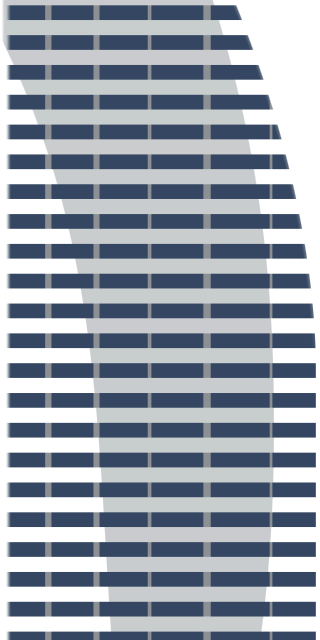
Reproduce this pattern procedurally as a Shadertoy shader.

```glsl
const vec3 PAPER = vec3(1.0);
const vec3 SAIL = vec3(0.787, 0.802, 0.806);
const vec3 GLASS = vec3(0.204, 0.275, 0.380);
const vec3 POST = vec3(0.550, 0.566, 0.580);

const float ROW_PITCH = 0.0466;
const float FIRST_ROW = 0.0198;     // centre of the top bar, from the top
const float BAR_HALF = 0.0115;
const float BAR_RIGHT = 0.987;
const vec2 BAR_FADE = vec2(0.017, 0.036);
const vec2 SAIL_FADE = vec2(0.003, 0.016);
const float TIP_WIDTH = 0.013;
const float TIP_LIGHT = 0.22;
const float TINT_AMOUNT = 0.012;

// Post centre and half width, in canvas widths
const int POST_COUNT = 5;
const vec2 POSTS[POST_COUNT] = vec2[](
    vec2(0.151, 0.0098), vec2(0.3015, 0.0094), vec2(0.4674, 0.0057),
    vec2(0.647, 0.0115), vec2(0.847, 0.0042));

float hash(float n) {
    n = fract(n * 0.1031);
    n *= n + 33.33;
    return fract(n * (n + n));
}

// Smooth coverage of the region where the distance is negative
float cover(float d) {
    return clamp(0.5 - d / max(fwidth(d), 1e-5), 0.0, 1.0);
}

// Boundary curves, each giving x for a depth measured from the top
float sailLeft(float depth) {
    float s = 1.0 - depth;
    return 0.349 - s * (0.147 + s * (0.466 * s - 0.203));
}

float sailRight(float depth) {
    return 0.856 - 0.471 * pow(abs(0.664 - depth), 2.2);
}

float barRight(float depth) {
    return BAR_RIGHT - 0.704 * pow(max(0.573 - depth, 0.0), 1.82);
}

void mainImage(out vec4 fragColor, in vec2 fragCoord) {
    vec2 uv = fragCoord / iResolution.xy;
    float x = uv.x;
    float depth = 1.0 - uv.y;
    float rows = (depth - FIRST_ROW) / ROW_PITCH + 0.5;

    // Curved sail behind the bars, with a faint tint per row
    float tint = (hash(floor(rows + 0.5) + 7.0) - 0.5) * TINT_AMOUNT;
    vec3 sailColor = SAIL + vec3(tint, -tint, 0.0);
    float sail = cover(sailLeft(depth) - x) * cover(x - sailRight(depth));
    sail *= smoothstep(SAIL_FADE.x, SAIL_FADE.y, x);
    vec3 color = mix(PAPER, sailColor, sail);

    // Glass bars, lighter at the slanted tips
    float barEdge = x - barRight(depth);
    float slant = smoothstep(0.6, 0.45, depth);
    float tip = smoothstep(-TIP_WIDTH, 0.0, barEdge) * slant * TIP_LIGHT;
    vec3 barColor = mix(GLASS, PAPER, tip);

    // Posts between the panes
    for (int i = 0; i < POST_COUNT; i++) {
        float post = cover(abs(x - POSTS[i].x) - POSTS[i].y);
        barColor = mix(barColor, POST, post);
    }

    float bar = cover(abs(fract(rows) - 0.5) * ROW_PITCH - BAR_HALF);
    bar *= cover(barEdge) * smoothstep(BAR_FADE.x, BAR_FADE.y, x);
    color = mix(color, barColor, bar);

    fragColor = vec4(color, 1.0);
}
```
